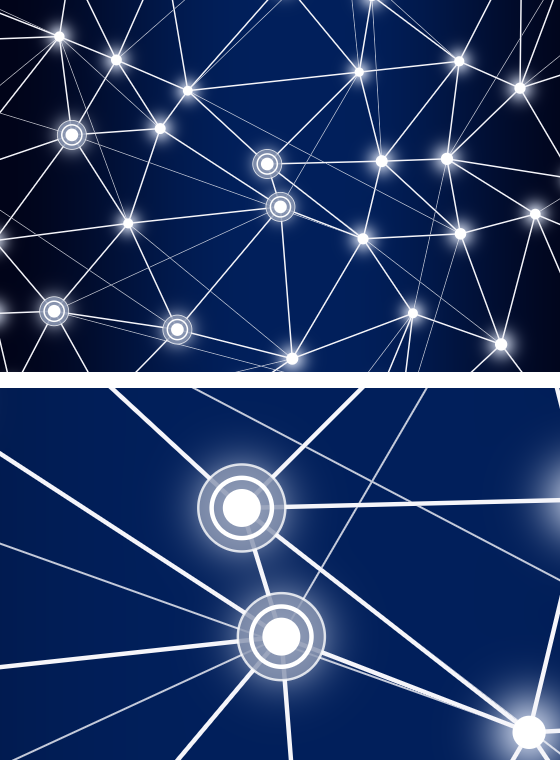
Top, the full canvas; bottom, a detail of the centre.
Give the GLSL for this background, as a WebGL 1 fragment shader.

```glsl
precision highp float;
// Glowing network: white nodes joined by fine lines over a navy gradient.

uniform vec2 u_resolution;

// Lengths are fractions of the canvas height.
const vec3 NAVY = vec3(0.004, 0.122, 0.355);
const vec3 MIDNIGHT = vec3(0.004, 0.014, 0.095);
const vec3 GLOW_COLOR = vec3(0.86, 0.89, 0.96);
const vec3 VEIL_COLOR = vec3(0.52, 0.57, 0.68);
const vec3 LINE_COLOR = vec3(0.96, 0.96, 0.98);
const float GRADIENT_CENTER = 0.53;
const vec2 SPACING = vec2(0.275, 0.24);
const float SHEAR = 0.5;            // shift of each lattice row, in columns
const float JITTER = 0.72;
const float SEED = 41.0;
const float STRONG_HALF = 0.0020;   // half widths of the lines
const float FAINT_HALF = 0.0009;
const float FAINT_OPACITY = 0.8;
const float STRONG_SHARE = 0.86;
const float GLOW_RADIUS = 0.036;
const float GLOW_STRENGTH = 0.85;
const float LARGE_SHARE = 0.17;     // nodes with two rings
const float RINGED_SHARE = 0.38;    // nodes with at least one ring

vec2 hash2(vec2 p) {
  vec3 q = fract(vec3(p.xyx) * vec3(0.1031, 0.1030, 0.0973));
  q += dot(q, q.yzx + 33.33);
  return fract((q.xx + q.yz) * q.zy);
}

vec2 latticeToCanvas(vec2 l) {
  return vec2(l.x + SHEAR * l.y, l.y) * SPACING;
}

vec2 canvasToLattice(vec2 p) {
  vec2 l = p / SPACING;
  return vec2(l.x - SHEAR * l.y, l.y);
}

vec2 nodePosition(vec2 cell) {
  return latticeToCanvas(cell + 0.5 + JITTER * (hash2(cell + SEED) - 0.5));
}

float segmentDistance(vec2 p, vec2 a, vec2 b) {
  vec2 ab = b - a;
  float t = clamp(dot(p - a, ab) / dot(ab, ab), 0.0, 1.0);
  return length(p - a - ab * t);
}

// Antialiased coverage of a shape reaching out to the given radius.
float coverage(float dist, float radius) {
  return clamp((radius - dist) * u_resolution.y + 0.5, 0.0, 1.0);
}

float strongLine(vec2 p, vec2 a, vec2 cell, vec2 stride, float chance) {
  float d = segmentDistance(p, a, nodePosition(cell + stride));
  return coverage(d, STRONG_HALF) * step(chance, STRONG_SHARE);
}

// A long link to a node one or two rows up.
float faintLine(vec2 p, vec2 a, vec2 cell) {
  vec2 pick = hash2(cell + SEED * 3.0);
  vec2 stride = vec2(floor(pick.x * 5.0) - 3.0, 1.0 + step(0.4, pick.y));
  float d = segmentDistance(p, a, nodePosition(cell + stride));
  return coverage(d, FAINT_HALF) * FAINT_OPACITY;
}

void main() {
  vec2 p = gl_FragCoord.xy / u_resolution.y;
  float x = gl_FragCoord.x / u_resolution.x;
  vec2 home = floor(canvasToLattice(p));

  float lines = 0.0;
  float dark = 1.0;    // share of the background left by the glows
  float veil = 0.0;
  float white = 0.0;

  // Every cell whose links or glow can reach this point.
  for (int j = -2; j <= 1; j++) {
    for (int i = -1; i <= 3; i++) {
      vec2 cell = home + vec2(float(i), float(j));
      vec2 node = nodePosition(cell);
      vec2 chance = hash2(cell + SEED * 2.0);
      vec2 style = hash2(cell + SEED * 4.0);

      // Links
      lines = max(lines, strongLine(p, node, cell, vec2(1.0, 0.0), chance.x));
      lines = max(lines, strongLine(p, node, cell, vec2(0.0, 1.0), chance.y));
      lines = max(lines, strongLine(p, node, cell, vec2(-1.0, 1.0), fract(chance.x + chance.y)));
      lines = max(lines, faintLine(p, node, cell));

      // Glow, disc and rings
      float d = length(p - node);
      float large = step(style.x, LARGE_SHARE);
      float ringed = step(style.x, RINGED_SHARE);
      float halo = d / (GLOW_RADIUS * (mix(0.85, 1.1, style.y) + 0.15 * large));
      dark *= 1.0 - GLOW_STRENGTH * exp(-halo * halo);

      float disc = mix(mix(0.012, 0.017, style.y), mix(0.012, 0.017, large), ringed);
      float ring = mix(0.020, 0.027, large);
      white = max(white, coverage(d, disc));
      white = max(white, coverage(abs(d - ring), 0.002) * ringed);
      white = max(white, coverage(abs(d - 0.039), 0.0011) * large * 0.8);
      veil = max(veil, coverage(d, mix(ring, 0.039, large)) * ringed);
    }
  }

  float edge = smoothstep(0.08, 0.55, abs(x - GRADIENT_CENTER));
  vec3 color = mix(NAVY, MIDNIGHT, edge);
  color = mix(color, GLOW_COLOR, 1.0 - dark);
  color = mix(color, LINE_COLOR, lines);
  color = mix(color, VEIL_COLOR, 0.8 * veil);
  color = mix(color, vec3(1.0), white);
  gl_FragColor = vec4(color, 1.0);
}
```
